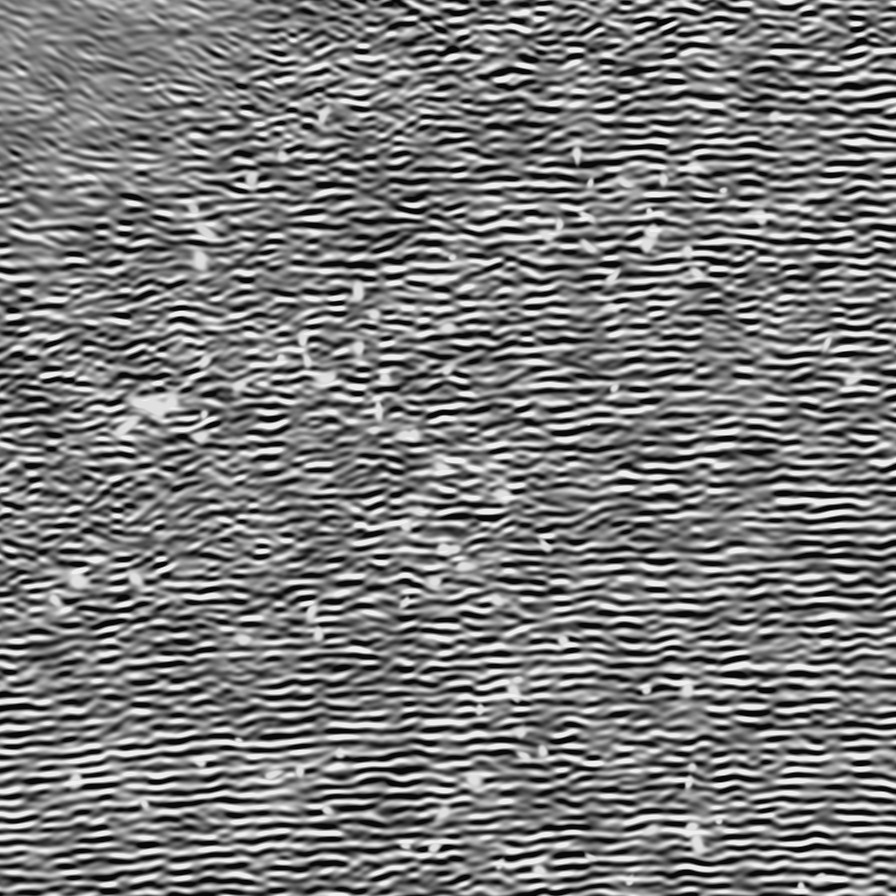
A Shadertoy shader for this texture:

```glsl
// Fine wavy grey stripes that break up toward a hazy corner, with pale flecks.

const float TAU = 6.2831853;
const float STRIPES = 70.0;              // stripes per canvas height
const float SLOPE_LEFT = 0.085;          // rise of the stripes at the left edge
const float SLOPE_RIGHT = 0.04;          // rise of the stripes at the right edge
const vec2 GRAIN_SIZE = vec2(0.020, 0.0165);
const int GRAINS_PER_CELL = 2;
const float MID_GREY = 0.465;
const float CONTRAST = 0.435;
const float HAZE_CONTRAST = 0.27;        // contrast left in the hazy corner
const float MOTTLE = 0.17;               // strength of the broad light and dark patches
const float FLECK_GREY = 0.88;
const float FLECK_CELLS = 42.0;          // fleck sites per canvas width
const float FLECK_CHANCE = 0.17;         // chance of a fleck inside a clump
const float FLECK_RADIUS = 0.0092;

// Integer hash giving three values from 0 to 1.
vec3 hash3(ivec3 cell) {
    uvec3 v = uvec3(cell) * 1664525u + 1013904223u;
    v.x += v.y * v.z; v.y += v.z * v.x; v.z += v.x * v.y;
    v ^= v >> 16u;
    v.x += v.y * v.z; v.y += v.z * v.x; v.z += v.x * v.y;
    return vec3(v >> 8u) / 16777216.0;
}

// Smooth value noise from 0 to 1.
float noise(vec2 p, int seed) {
    ivec2 i = ivec2(floor(p));
    vec2 f = fract(p);
    f = f * f * (3.0 - 2.0 * f);
    float a = hash3(ivec3(i, seed)).x;
    float b = hash3(ivec3(i + ivec2(1, 0), seed)).x;
    float c = hash3(ivec3(i + ivec2(0, 1), seed)).x;
    float d = hash3(ivec3(i + ivec2(1, 1), seed)).x;
    return mix(mix(a, b, f.x), mix(c, d, f.x), f.y);
}

// Short striped grains with random phase and tilt, summed over nearby cells.
float grains(vec2 p, float slope, float disorder) {
    vec2 q = p / GRAIN_SIZE;
    ivec2 base = ivec2(floor(q));
    float sum = 0.0;
    for (int y = -1; y <= 1; y++)
    for (int x = -1; x <= 1; x++)
    for (int k = 0; k < GRAINS_PER_CELL; k++) {
        ivec2 cell = base + ivec2(x, y);
        vec3 place = hash3(ivec3(cell, k));
        vec3 style = hash3(ivec3(cell, k + 50));
        vec2 d = q - vec2(cell) - place.xy;
        float envelope = max(0.0, 1.0 - dot(d, d));
        vec2 offset = d * GRAIN_SIZE;
        float tilt = slope + (style.x - 0.5) * mix(0.5, 1.0, disorder);
        float pitch = STRIPES * (1.0 + (style.y - 0.5) * mix(0.3, 0.5, disorder));
        float phase = pitch * (offset.y - tilt * offset.x) + place.z;
        sum += envelope * envelope * cos(TAU * phase);
    }
    return sum;
}

// Long stripes with broad bends and small wobbles.
float longStripes(vec2 p, float slope) {
    float bend = 0.9 * noise(p * vec2(4.0, 5.0), 101);
    float wobble = 0.4 * noise(p * vec2(24.0, 30.0), 102);
    float jitter = 0.4 * noise(p * vec2(56.0, 46.0), 109);
    return cos(TAU * (STRIPES * (p.y - slope * p.x) + bend + wobble + jitter));
}

// Soft flecks of many sizes, gathered in clumps and denser at the lower right.
float flecks(vec2 p, float haze) {
    vec2 warp = vec2(noise(p * 60.0, 110), noise(p * 60.0, 111)) - 0.5;
    p += 0.009 * warp;
    ivec2 base = ivec2(floor(p * FLECK_CELLS));
    float sum = 0.0;
    for (int y = -1; y <= 1; y++)
    for (int x = -1; x <= 1; x++) {
        ivec2 cell = base + ivec2(x, y);
        vec3 place = hash3(ivec3(cell, 103));
        vec3 style = hash3(ivec3(cell, 104));
        vec2 center = (vec2(cell) + place.xy) / FLECK_CELLS;
        float clump = noise(center * 9.0, 106) + 0.3 * (center.x - center.y);
        float chance = FLECK_CHANCE * smoothstep(0.4, 0.95, clump) * (1.0 - 0.6 * haze);
        float angle = TAU * style.x;
        vec2 along = vec2(cos(angle), sin(angle));
        vec2 d = p - center;
        vec2 local = vec2(dot(d, along) / (1.0 + 0.8 * style.y), dot(d, vec2(-along.y, along.x)));
        local /= FLECK_RADIUS * mix(0.5, 1.0, style.z);
        sum += step(place.z, chance) * exp(-dot(local, local));
    }
    return smoothstep(0.1, 0.9, sum);
}

void mainImage(out vec4 fragColor, in vec2 fragCoord) {
    vec2 p = fragCoord / min(iResolution.x, iResolution.y);

    // Haze in the upper left; disorder there, along the top and at mid left.
    float patches = noise(p * 6.0, 107) - 0.5;
    float cornerDistance = length((p - vec2(0.0, 1.0)) * vec2(0.9, 1.35));
    float haze = 1.0 - smoothstep(0.04, 0.52, cornerDistance + 0.1 * patches);
    float top = 0.9 * smoothstep(0.78, 0.99, p.y + 0.16 * (0.5 - p.x));
    vec2 left = (p - vec2(0.08, 0.5)) / vec2(0.42, 0.22);
    float midLeft = 0.7 * exp(-dot(left, left));
    float disorder = clamp(0.22 + max(max(top, midLeft), haze) + 0.4 * patches, 0.0, 1.0);

    // Blend ordered stripes with broken grains.
    float slope = mix(SLOPE_LEFT, SLOPE_RIGHT, p.x);
    float ordered = longStripes(p, slope) * mix(0.95, 0.15, disorder);
    float broken = grains(p, slope - 0.4 * haze, disorder) * mix(0.45, 0.92, disorder);
    float contrast = CONTRAST * mix(1.0, HAZE_CONTRAST, haze) * (1.0 - 0.2 * midLeft);
    float grey = MID_GREY + contrast * (ordered + broken);

    // Broad and fine mottling, then flecks on top.
    grey += MOTTLE * (noise(p * vec2(20.0, 26.0), 112) - 0.5);
    grey += 0.16 * (noise(p * vec2(55.0, 65.0), 108) - 0.5) + 0.04 * haze;
    grey = mix(grey, max(grey, FLECK_GREY), flecks(p, haze) * (1.0 - 0.4 * haze));

    fragColor = vec4(vec3(clamp(grey, 0.03, 0.94)), 1.0);
}
```
